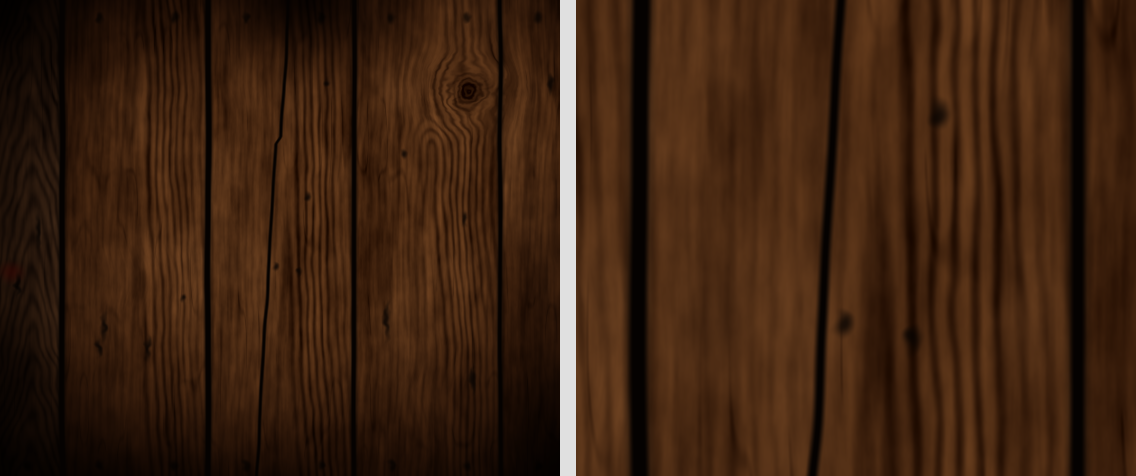
Left, the full canvas; right, a detail of the centre.
Write a Shadertoy shader that draws this texture.

```glsl
// Dark vertical wooden planks with grain, a knot, a long crack and dim edges.
// Each plank gets a ring field whose level lines are the grain; streak noise,
// hashed flaws, nail holes, seams and an uneven pool of light go on top.

#define PLANK_WIDTH 0.2607
#define FIRST_SEAM 0.111
#define SEAM_HALF 0.0042
#define CRACK_HALF 0.0028
#define RING_PITCH 0.0135
#define KNOT vec2(0.838, 0.808)
#define ARCH_TOP 0.68
#define FLAWS 4
#define WOOD_DARK vec3(0.165, 0.072, 0.016)
#define WOOD_LIGHT vec3(0.415, 0.240, 0.108)
#define GAP_COLOR vec3(0.020, 0.008, 0.003)
#define STAIN_COLOR vec3(0.500, 0.090, 0.050)

float hash(vec2 p) {
    vec3 q = fract(p.xyx * 0.1031);
    q += dot(q, q.yzx + 33.33);
    return fract((q.x + q.y) * q.z);
}

float noise(vec2 p) {
    vec2 i = floor(p), f = fract(p);
    f = f * f * (3.0 - 2.0 * f);
    return mix(mix(hash(i), hash(i + vec2(1, 0)), f.x),
               mix(hash(i + vec2(0, 1)), hash(i + vec2(1, 1)), f.x), f.y);
}

float fbm(vec2 p) {
    float sum = 0.0, amp = 0.5;
    for (int i = 0; i < 4; i++) {
        sum += amp * noise(p);
        p = p * 2.03 + 17.3;
        amp *= 0.5;
    }
    return sum / 0.9375;
}

// Bends the grain outward around the knot, with a rough swirl beside it
vec2 bendAroundKnot(vec2 p) {
    vec2 d = p - KNOT;
    float pull = exp(-dot(d, d) / 0.006);
    p.x -= d.x * 0.75 * pull;
    return p + 0.07 * pull * (vec2(fbm(p * 20.0), fbm(p * 20.0 + 9.0)) - 0.5);
}

// Distance-like field: pointed arches that run down each plank
float ringField(vec2 p, float id, float axis) {
    float bend = fbm(vec2(p.x * 9.0, p.y * 3.5) + id * 17.0) - 0.5;
    float ripple = noise(vec2(p.x * 30.0, p.y * 22.0)) - 0.5;
    float x = p.x - axis + 0.028 * bend + (id < 0.0 ? 0.012 : 0.002) * ripple;
    float slope = id < 0.0 ? 0.20 : 0.025;
    float cap = id == 2.0 ? 0.032 * smoothstep(ARCH_TOP, ARCH_TOP + 0.08, p.y) : 0.012;
    return length(vec2(x, cap)) + slope * p.y;
}

// Narrow dark lines at uneven spacing
float ringLines(float field) {
    float t = field / RING_PITCH;
    t += 0.9 * noise(vec2(t * 0.6, 3.0));
    return pow(0.5 + 0.5 * cos(6.28318 * t), 1.6);
}

// Small dark splits and nail holes of one plank; 1 inside
float flawMask(vec2 p, float id, float left) {
    float mask = 0.0;
    p += 0.007 * vec2(noise(p * 90.0) - 0.5, noise(p * 70.0 + 5.0) - 0.5);
    for (int i = 0; i < FLAWS; i++) {
        vec2 seed = vec2(id + 7.0, float(i) * 3.7 + 2.0);
        vec2 at = vec2(left + PLANK_WIDTH * mix(0.1, 0.9, hash(seed)), mix(0.2, 0.85, hash(seed + 21.0)));
        vec2 size = vec2(0.007, mix(0.011, 0.06, pow(hash(seed + 43.0), 3.0)));
        mask = max(mask, 0.75 * (1.0 - smoothstep(0.1, 1.2, length((p - at) / size))));
    }
    for (int i = 0; i < 4; i++) {
        vec2 nail = vec2(left + PLANK_WIDTH * (i % 2 == 0 ? 0.26 : 0.77), i < 2 ? 0.963 : 0.022);
        mask = max(mask, 0.65 * (1.0 - smoothstep(0.2, 1.3, length((p - nail) / vec2(0.008, 0.013)))));
    }
    return mask;
}

// Pool of light, wider at the left and upper right, with a shadow at the top
float lighting(vec2 uv) {
    float r = length((uv - vec2(0.56, 0.52)) / vec2(uv.x < 0.56 ? 0.70 : 0.64, 0.61));
    r -= 0.28 * smoothstep(0.6, 0.85, uv.x) * smoothstep(0.4, 0.8, uv.y);
    r += 0.2 * (fbm(uv * 4.0) - 0.5);
    vec2 shade = (uv - vec2(0.55, 1.0)) / vec2(0.10, 0.11);
    return (1.0 - smoothstep(0.3, 1.2, r)) * (1.0 - 0.75 * exp(-dot(shade, shade)));
}

void mainImage(out vec4 fragColor, in vec2 fragCoord) {
    vec2 uv = fragCoord / iResolution.xy;
    float soft = max(1.0 / iResolution.x, 0.0022);
    float along = (uv.x - FIRST_SEAM) / PLANK_WIDTH;
    float id = floor(along), s = fract(along);
    float left = FIRST_SEAM + id * PLANK_WIDTH;

    // Grain: ring lines, long streaks, fibres, scuffs and broken hairlines
    vec2 p = bendAroundKnot(uv);
    float axis = left + PLANK_WIDTH * (id < 0.0 ? 0.8 : 0.54);
    float rings = ringLines(ringField(p, id, axis));
    float strength = mix(0.14, 0.55, smoothstep(0.4, 0.6, s) * (1.0 - 0.6 * smoothstep(0.75, 0.95, s)));
    strength = id < 0.0 ? 0.5 : strength * mix(0.4, 1.5, fbm(vec2(uv.x * 14.0, uv.y * 2.0)));
    float streak = fbm(vec2(p.x * 75.0 + 1.2 * noise(uv * 12.0), p.y * 5.0) + id * 31.0);
    float fibre = noise(vec2(p.x * 300.0, p.y * 20.0));
    float scuff = fbm(vec2(uv.x * 70.0, uv.y * 32.0) + id * 3.0);
    float blotch = fbm(vec2(uv.x * 11.0, uv.y * 5.0) + id * 5.0);
    float hairline = 1.0 - smoothstep(0.0, 0.09, abs(noise(vec2(p.x * 60.0, p.y * 7.0) + id * 13.0) - 0.5));
    hairline *= smoothstep(0.5, 0.7, noise(uv * vec2(24.0, 12.0) + 40.0));
    float tone = 0.54 + 0.7 * (streak - 0.5) + 0.18 * (fibre - 0.5) + 0.75 * (blotch - 0.5);
    tone += 0.4 * (scuff - 0.5) - 0.22 * hairline - strength * (rings - 0.3);

    // Knot: broken rings around a dark core
    float knotR = length((uv - KNOT) * vec2(1.0, 0.9)) + 0.03 * (fbm(uv * 30.0) - 0.5);
    tone = mix(tone, 0.2 + 0.28 * sin(knotR * 560.0), 0.75 * (1.0 - smoothstep(0.022, 0.045, knotR)));
    tone -= 0.55 * (1.0 - smoothstep(0.006, 0.024, knotR));

    vec3 color = mix(WOOD_DARK, WOOD_LIGHT, clamp(tone, -0.4, 1.15));
    color = mix(color, vec3(dot(color, vec3(0.4, 0.45, 0.15))), id < 0.0 ? 0.35 : 0.1 * blotch);
    float stain = 1.0 - smoothstep(0.2, 1.2, length((uv - vec2(0.02, 0.43)) / 0.03) + blotch - 0.5);
    color = mix(color, STAIN_COLOR, 0.6 * stain);
    color = mix(color, GAP_COLOR, flawMask(uv, id, left));

    // Light falls off faster in blue than in red
    color *= pow(vec3(max(lighting(uv), 0.03)), vec3(0.85, 1.05, 1.35));

    // Seams between planks, with a worn edge
    float seam = round(along);
    float wander = 0.003 * (noise(vec2(uv.y * 7.0, seam * 9.0)) - 0.5);
    float gap = abs(uv.x - FIRST_SEAM - seam * PLANK_WIDTH + wander);
    float halfWidth = SEAM_HALF * mix(0.75, 1.2, hash(vec2(seam + 3.0, 8.0)));
    color *= mix(0.7, 1.0, smoothstep(halfWidth, halfWidth + 0.006, gap));
    color = mix(GAP_COLOR, color, smoothstep(halfWidth - soft, halfWidth + soft, gap));

    // Slanted crack with one jog
    float crackX = 0.458 + 0.050 * uv.y + 0.008 * smoothstep(0.695, 0.715, uv.y);
    float crack = abs(uv.x - crackX + 0.003 * (noise(vec2(uv.y * 16.0, 4.0)) - 0.5));
    color = mix(GAP_COLOR, color, smoothstep(CRACK_HALF - soft, CRACK_HALF + soft, crack));

    fragColor = vec4(color, 1.0);
}
```
